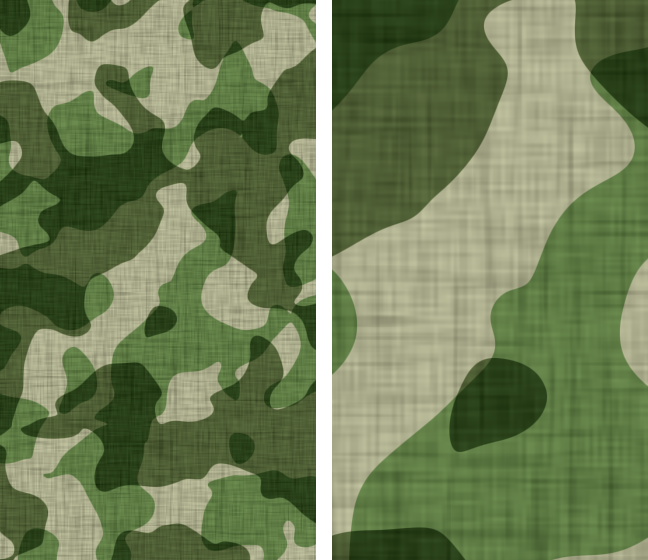
Left, the full canvas; right, a detail of the centre.
This pattern is drawn by a Shadertoy shader. Its source:

```glsl
const vec3 BEIGE = vec3(0.66, 0.665, 0.54);
const vec3 GREEN = vec3(0.36, 0.475, 0.26);
const vec3 OLIVE = vec3(0.30, 0.36, 0.20);
const vec3 DARK = vec3(0.15, 0.24, 0.09);

vec2 hash2(vec2 p) {
    vec3 q = fract(p.xyx * vec3(0.1031, 0.1030, 0.0973));
    q += dot(q, q.yzx + 33.33);
    return fract((q.xx + q.yz) * q.zy);
}

// Gradient at a lattice corner, projected on the offset from it
float corner(vec2 cell, vec2 offset) {
    float angle = 6.2832 * hash2(cell).x;
    return dot(vec2(cos(angle), sin(angle)), offset);
}

float gradientNoise(vec2 p) {
    vec2 i = floor(p), f = p - i;
    vec2 u = f * f * f * (f * (f * 6.0 - 15.0) + 10.0);
    vec2 e = vec2(1.0, 0.0);
    return mix(mix(corner(i, f), corner(i + e, f - e), u.x),
               mix(corner(i + e.yx, f - e.yx), corner(i + 1.0, f - 1.0), u.x), u.y);
}

float valueNoise(vec2 p) {
    vec2 i = floor(p), f = p - i;
    vec2 u = f * f * (3.0 - 2.0 * f);
    vec2 e = vec2(1.0, 0.0);
    return mix(mix(hash2(i).x, hash2(i + e).x, u.x),
               mix(hash2(i + e.yx).x, hash2(i + 1.0).x, u.x), u.y);
}

// Rounded, winding patches covering about half of the plane
float patches(vec2 p, vec2 seed, float level) {
    vec2 q = mat2(0.8, 0.6, -0.6, 0.8) * p * 7.0 + seed;
    q += 0.4 * vec2(gradientNoise(q * 1.3 + 17.3), gradientNoise(q * 1.3 + 41.7));
    vec2 r = mat2(0.6, -0.8, 0.8, 0.6) * q;
    float field = gradientNoise(q) + 0.55 * gradientNoise(r * 1.7 + 8.4) - level;
    float width = max(fwidth(field), 0.0001) * 0.7;
    return smoothstep(-width, width, field);
}

// Irregular threads running along y: fine fibres and sparse dark slubs
float threads(vec2 p, vec2 seed) {
    float fibre = valueNoise(p * vec2(400.0, 45.0) + seed) - 0.5;
    float slub = valueNoise(p * vec2(260.0, 14.0) + seed + 53.0);
    return fibre + 0.15 - 0.8 * smoothstep(0.6, 1.0, slub);
}

void mainImage(out vec4 fragColor, in vec2 fragCoord) {
    vec2 p = fragCoord / iResolution.y;

    // Two translucent dyes; their overlap gives the darkest tone
    float greenDye = patches(p, vec2(12.4, 31.7), 0.03);
    float oliveDye = patches(p, vec2(73.1, 56.2), 0.01);
    vec3 color = mix(mix(BEIGE, GREEN, greenDye), mix(OLIVE, DARK, greenDye), oliveDye);

    // Linen weave
    float weave = threads(p, vec2(5.0, 9.0)) + threads(p.yx, vec2(91.0, 27.0));
    color *= 1.0 + 0.09 * weave;
    color += 0.025 * weave;

    fragColor = vec4(color, 1.0);
}
```
